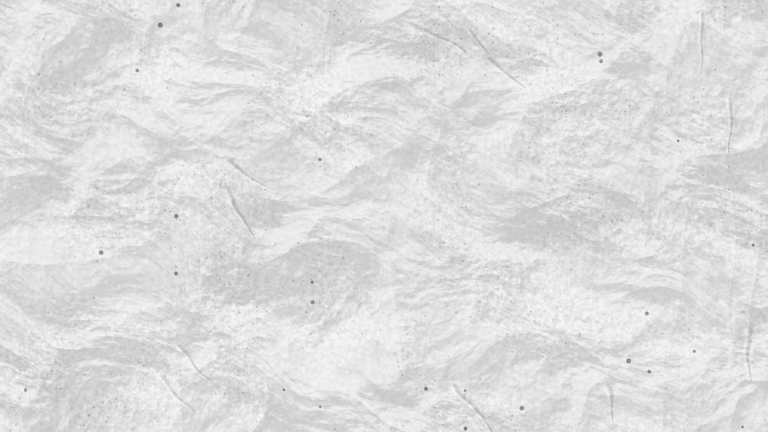
Write a Shadertoy shader that draws this texture.

```glsl
vec2 hash22(vec2 p) {
    vec3 q = fract(p.xyx * vec3(0.1031, 0.1030, 0.0973));
    q += dot(q, q.yzx + 33.33);
    return fract((q.xx + q.yz) * q.zy);
}

vec2 gradientAt(vec2 cell) {
    float angle = 6.2832 * hash22(cell + 71.0).x;
    return vec2(cos(angle), sin(angle));
}

float gradientNoise(vec2 p) {
    vec2 i = floor(p), f = fract(p);
    vec2 u = f * f * f * (f * (f * 6.0 - 15.0) + 10.0);
    vec2 e = vec2(1.0, 0.0);
    float a = dot(gradientAt(i), f);
    float b = dot(gradientAt(i + e.xy), f - e.xy);
    float c = dot(gradientAt(i + e.yx), f - e.yx);
    float d = dot(gradientAt(i + e.xx), f - e.xx);
    return mix(mix(a, b, u.x), mix(c, d, u.x), u.y);
}

vec2 rotate(vec2 p, float angle) {
    float c = cos(angle), s = sin(angle);
    return vec2(c * p.x - s * p.y, s * p.x + c * p.y);
}

// Chiselled relief: sharp creases, each octave finer and turned
float reliefHeight(vec2 p, float grooveAmount) {
    vec2 warp = vec2(gradientNoise(p * 4.0 + 9.0), gradientNoise(p * 4.0 + 37.0));
    vec2 q = rotate(p + 0.09 * warp, 0.55) * vec2(0.8, 1.2);
    float height = 0.0, frequency = 3.6, slope = 0.85;
    for (int i = 0; i < 6; i++) {
        float n = gradientNoise(q * frequency + 17.0 * float(i));
        height += slope * (0.5 * n - 0.75 * abs(n)) / frequency;
        q = rotate(q, 0.65);
        frequency *= 1.9;
        slope *= 0.87;
    }
    float groove = abs(gradientNoise(vec2(p.x * 13.0 + 0.7 * warp.y, p.y * 1.8)));
    return height - 0.055 * grooveAmount * groove;
}

// Dark dots scattered on a jittered grid
float pits(vec2 p, float density, float cellCount, float pixel) {
    vec2 q = p * cellCount, cell = floor(q);
    vec2 jitter = hash22(cell + 5.0), pick = hash22(cell + 211.0);
    float radius = mix(0.12, 0.26, pick.y);
    float blur = pixel * cellCount * 0.7;
    float dist = length(fract(q) - mix(vec2(0.3), vec2(0.7), jitter));
    return step(pick.x, density) * (1.0 - smoothstep(radius - blur, radius + blur, dist));
}

// Tapered tool mark: dark side negative, lit lip positive
float toolMark(vec2 p, vec2 start, vec2 along, float width, float pixel) {
    vec2 d = p - start;
    float t = clamp(dot(d, along) / dot(along, along), 0.0, 1.0);
    vec2 offset = d - along * t;
    float side = dot(offset, normalize(vec2(-along.y, along.x)));
    float halfWidth = width * (1.0 - t) + 0.5 * pixel;
    float cover = 1.0 - smoothstep(halfWidth * 0.6, halfWidth * 1.6 + pixel, length(offset));
    return cover * mix(-1.0, 0.5, smoothstep(-0.5, 1.0, -side / halfWidth));
}

void mainImage(out vec4 fragColor, in vec2 fragCoord) {
    vec2 p = fragCoord / iResolution.y;
    float pixel = 1.0 / iResolution.y;
    float aspect = iResolution.x / iResolution.y;
    float grooves = smoothstep(0.6, 0.95, p.x / aspect);

    // Light rakes the wall from the upper left
    vec2 lightStep = 0.0035 * normalize(vec2(-0.5, 1.0));
    float slope = (reliefHeight(p, grooves) - reliefHeight(p + lightStep, grooves))
                / length(lightStep);
    float lit = slope > 0.0 ? 0.055 * tanh(1.2 * slope) : 0.075 * tanh(0.9 * slope);
    float tone = 0.874 + lit + 0.03 * gradientNoise(p * 3.0 + 53.0);

    // Fine plaster grain, coarser in the shaded and weathered patches
    float patchiness = smoothstep(-0.3, 0.35, gradientNoise(p * 5.0 + 81.0));
    float grain = gradientNoise(p * 75.0) + gradientNoise(p * 140.0 + 13.0);
    tone += mix(0.03, 0.065, patchiness) * grain;
    tone -= 0.12 * pits(p, 0.09 * patchiness, 95.0, pixel);
    tone -= 0.35 * pits(p + 3.0, 0.006, 45.0, pixel * 1.2);

    // Scattered chisel strokes, turning upright toward the right
    for (int i = 0; i < 12; i++) {
        vec2 r = hash22(vec2(float(i), 7.0)), s = hash22(vec2(float(i), 29.0));
        vec2 start = r * vec2(aspect, 1.0);
        float upright = smoothstep(0.6, 0.85, r.x);
        float angle = mix(-0.75 + 0.5 * (s.x - 0.5), -1.57, upright);
        vec2 along = mix(0.06, 0.19, s.y) * vec2(cos(angle), sin(angle));
        vec2 bent = p + 0.012 * gradientNoise(p * 14.0);
        tone += 0.1 * toolMark(bent, start, along, mix(0.003, 0.007, s.x), pixel);
    }

    fragColor = vec4(vec3(clamp(tone, 0.0, 0.955)), 1.0);
}
```
